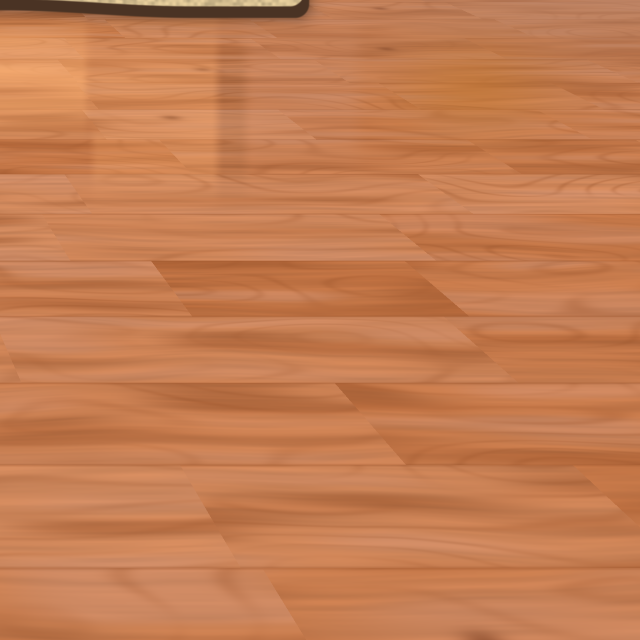
This texture is drawn by a Shadertoy shader. Its source:

```glsl
// Polished strip-wood floor in perspective, with soft window reflections and a rug edge.

const vec2  VANISH      = vec2(-0.456, -0.526); // vanishing point, measured from the top left
const float ROW_SCALE   = 11.0;                 // rows per unit of inverse depth
const float ROW_SHIFT   = 0.78;
const float PLANK_LEN   = 0.56;
const float SEAM_WIDTH  = 0.025;                // in rows
const float KNOT_CHANCE = 0.3;

const vec3 ORANGE_WOOD = vec3(0.755, 0.445, 0.255);
const vec3 PALE_WOOD   = vec3(0.830, 0.560, 0.395);
const vec3 DARK_GRAIN  = vec3(0.590, 0.310, 0.150);
const vec3 PINK_GRAIN  = vec3(0.800, 0.560, 0.440);
const vec3 KNOT        = vec3(0.420, 0.200, 0.100);
const vec3 DULL_FAR    = vec3(0.700, 0.490, 0.385);
const vec3 GOLD        = vec3(0.760, 0.460, 0.180);
const vec3 GLARE       = vec3(1.000, 0.700, 0.450);
const vec3 RUG_TOP     = vec3(0.830, 0.740, 0.560);
const vec3 RUG_SIDE    = vec3(0.290, 0.200, 0.140);

float hash(vec2 p) {
    vec3 q = fract(p.xyx * 0.1031);
    q += dot(q, q.yzx + 33.33);
    return fract((q.x + q.y) * q.z);
}

float noise(vec2 p) {
    vec2 i = floor(p), f = fract(p);
    f = f * f * (3.0 - 2.0 * f);
    return mix(mix(hash(i), hash(i + vec2(1, 0)), f.x),
               mix(hash(i + vec2(0, 1)), hash(i + vec2(1, 1)), f.x), f.y);
}

// Soft-edged interval
float band(float x, float a, float b, float soft) {
    return smoothstep(a - soft, a + soft, x) * (1.0 - smoothstep(b - soft, b + soft, x));
}

// Irregular position of the butt joint inside a plank cell
float joint(float id, float row) {
    return 0.1 + 0.5 * hash(vec2(id + 7.0, row + 31.0));
}

// Wood colour; floorPos.x runs along the planks, floorPos.y counts rows
vec3 planks(vec2 floorPos) {
    float row = floor(floorPos.y);
    float across = fract(floorPos.y);
    float along = floorPos.x / PLANK_LEN + hash(vec2(row, 5.0));
    float id = floor(along);
    if (fract(along) < joint(id, row)) id -= 1.0;

    // Tone of each plank
    float seed = hash(vec2(id + 19.0, row + 3.0));
    vec3 col = mix(ORANGE_WOOD, PALE_WOOD, 0.15 + 0.7 * seed);

    // Streaks along the grain, broad and fine
    vec2 g = vec2(floorPos.x, across) + vec2(seed * 37.0, seed * 91.0);
    g.y += 0.16 * (noise(g * vec2(5.0, 1.5)) - 0.5);
    float broad = noise(g * vec2(3.5, 5.0));
    float fine = noise(g * vec2(6.0, 19.0));
    float hair = noise(g * vec2(12.0, 45.0));
    col = mix(col, DARK_GRAIN, 0.45 * smoothstep(0.5, 0.95, broad));
    col = mix(col, PINK_GRAIN, 0.50 * smoothstep(0.5, 0.05, broad));
    col *= 1.0 + 0.09 * (fine - 0.5) + 0.04 * (hair - 0.5);

    // Arched growth rings
    float rings = 2.0 * noise(g * vec2(3.0, 1.8) + 11.0) + 0.9 * g.y;
    float ringLine = pow(0.5 + 0.5 * cos(6.2832 * 2.6 * rings), 7.0);
    col = mix(col, DARK_GRAIN, 0.30 * ringLine * noise(g * vec2(4.0, 3.0) + 23.0));

    // Occasional small knot
    float hasKnot = step(hash(vec2(id + 41.0, row + 13.0)), KNOT_CHANCE);
    vec2 k = vec2((along - id - 0.8) * PLANK_LEN / 0.022, (across - 0.25 - 0.5 * seed) / 0.08);
    col = mix(col, KNOT, 0.5 * hasKnot * exp(-dot(k, k)));

    // Faint seam between rows
    float seam = 1.0 - smoothstep(0.0, SEAM_WIDTH, min(across, 1.0 - across));
    return mix(col, DARK_GRAIN, 0.30 * seam);
}

// Reflections and distance tint; q is measured from the top left
vec3 sheen(vec3 col, vec2 q) {
    float streak = noise(q * vec2(5.0, 55.0));
    col = mix(col, DULL_FAR, 0.6 * smoothstep(0.3, 0.9, q.x) * (1.0 - smoothstep(0.0, 0.2, q.y)));
    float window = band(q.x, -0.1, 0.14, 0.015) * band(q.y, 0.045, 0.20, 0.03);
    float pane = band(q.x, 0.145, 0.34, 0.01) * band(q.y, 0.05, 0.28, 0.06);
    float shade = band(q.x, 0.34, 0.385, 0.012) * band(q.y, 0.08, 0.28, 0.05);
    float wall = band(q.x, 0.385, 0.56, 0.02) * band(q.y, 0.04, 0.24, 0.06);
    col = mix(col, GLARE, window * (0.25 + 0.5 * streak) + pane * (0.12 + 0.26 * streak));
    col *= 1.0 - 0.07 * shade;
    col = mix(col, PINK_GRAIN, 0.25 * wall);
    vec2 patchPos = (q - vec2(0.74, 0.14)) / vec2(0.12, 0.07);
    return mix(col, GOLD, 0.55 * exp(-dot(patchPos, patchPos)));
}

float roundBox(vec2 p, vec2 halfSize, float radius) {
    vec2 d = abs(p) - halfSize + radius;
    return length(max(d, 0.0)) + min(max(d.x, d.y), 0.0) - radius;
}

// Rug edge along the top left, sagging gently to the right
vec3 rug(vec3 col, vec2 q, float px) {
    q.y -= 0.012 * smoothstep(0.0, 0.3, q.x);
    float side = roundBox(q - vec2(0.08, -0.032), vec2(0.403, 0.048), 0.022);
    float top = roundBox(q - vec2(0.08, -0.050), vec2(0.395, 0.048), 0.022);
    col *= 1.0 - 0.25 * exp(-max(side, 0.0) * 90.0);
    col = mix(col, RUG_SIDE, 1.0 - smoothstep(-px, px, side));
    vec3 weave = RUG_TOP * (0.88 + 0.24 * noise(q * 180.0));
    return mix(col, weave, 1.0 - smoothstep(-px, px, top));
}

void mainImage(out vec4 fragColor, in vec2 fragCoord) {
    vec3 col = vec3(0.0);
    // Four samples per pixel smooth the plank edges
    for (int i = 0; i < 4; i++) {
        vec2 offset = vec2(i & 1, i >> 1) * 0.5 - 0.25;
        vec2 q = (fragCoord + offset) / iResolution.xy;
        q.y = 1.0 - q.y;
        vec2 d = q - VANISH;
        vec3 wood = planks(vec2(d.x / d.y, ROW_SCALE / d.y - ROW_SHIFT));
        col += 0.25 * rug(sheen(wood, q), q, 1.0 / iResolution.y);
    }
    fragColor = vec4(col, 1.0);
}
```
